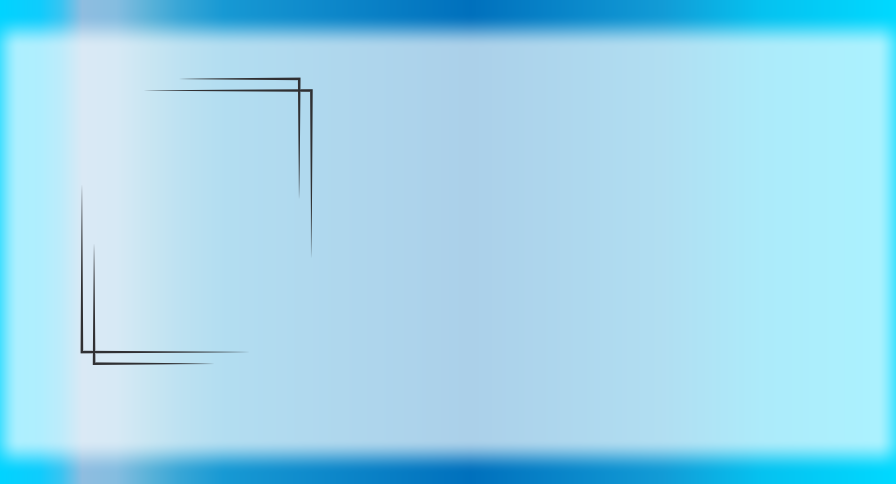
This background is drawn by a Shadertoy shader. Its source:

```glsl
#define VEIL_OPACITY 0.67
#define VEIL_BLUR 0.035
#define VEIL_LOW vec2(0.005, 0.057)
#define VEIL_HIGH vec2(0.005, 0.064)
#define FRAME_CENTRE vec2(0.4063, 0.5428)
#define FRAME_CORNER vec2(0.2119, 0.2942)
#define FRAME_SHIFT vec2(0.0252, -0.0240)
#define ARM_LENGTH 0.248
#define ARM_GROWTH 0.098
#define ARM_HALF_WIDTH 0.0027
#define ARM_TAPER 0.75
#define INK vec3(0.19, 0.19, 0.20)

// Horizontal colour ramp: rgb is the colour, w is its position
const int STOPS = 12;
const vec4 ramp[STOPS] = vec4[](
    vec4(0.00, 0.83, 1.00, 0.000),
    vec4(0.06, 0.80, 0.99, 0.045),
    vec4(0.22, 0.77, 0.95, 0.068),
    vec4(0.56, 0.74, 0.88, 0.092),
    vec4(0.52, 0.74, 0.88, 0.130),
    vec4(0.36, 0.70, 0.85, 0.165),
    vec4(0.22, 0.65, 0.84, 0.200),
    vec4(0.09, 0.60, 0.83, 0.250),
    vec4(0.00, 0.44, 0.74, 0.525),
    vec4(0.07, 0.61, 0.84, 0.740),
    vec4(0.02, 0.76, 0.94, 0.850),
    vec4(0.00, 0.85, 1.00, 1.000));

vec3 rampColour(float x) {
    vec3 colour = ramp[0].rgb;
    for (int i = 1; i < STOPS; i++) {
        float t = clamp((x - ramp[i - 1].w) / (ramp[i].w - ramp[i - 1].w), 0.0, 1.0);
        colour = mix(colour, ramp[i].rgb, t);
    }
    return colour;
}

// Coverage of a line that starts at along = 0 and tapers to a point
float taperedLine(float along, float across, float len, float pixel) {
    float taper = pow(clamp(1.0 - along / len, 0.0, 1.0), ARM_TAPER);
    float halfWidth = ARM_HALF_WIDTH * taper;
    float thinness = min(2.0 * halfWidth / pixel, 1.0);
    float edge = clamp((max(halfWidth, 0.5 * pixel) - abs(across)) / pixel + 0.5, 0.0, 1.0);
    float start = clamp((along + ARM_HALF_WIDTH) / pixel + 0.5, 0.0, 1.0);
    return thinness * edge * start;
}

// Two offset corners, repeated after half a turn about the centre
float cornerFrame(vec2 p, float pixel) {
    float ink = 0.0;
    for (int side = 0; side < 2; side++) {
        vec2 q = (p - FRAME_CENTRE) * (1.0 - 2.0 * float(side));
        for (int i = 0; i < 2; i++) {
            vec2 arm = FRAME_CORNER + FRAME_SHIFT * float(i) - q;
            float len = ARM_LENGTH + ARM_GROWTH * float(i);
            ink = max(ink, taperedLine(arm.x, arm.y, len, pixel));
            ink = max(ink, taperedLine(arm.y, arm.x, len, pixel));
        }
    }
    return ink;
}

void mainImage(out vec4 fragColor, in vec2 fragCoord) {
    vec2 p = fragCoord / iResolution.y;
    vec2 size = iResolution.xy / iResolution.y;
    vec3 colour = rampColour(p.x / size.x);

    // Soft-edged white veil
    vec2 inset = min(p - VEIL_LOW, size - p - VEIL_HIGH);
    vec2 cover = smoothstep(-VEIL_BLUR, VEIL_BLUR, inset);
    colour = mix(colour, vec3(1.0), VEIL_OPACITY * cover.x * cover.y);

    // Fine corner lines
    colour = mix(colour, INK, cornerFrame(p, 1.0 / iResolution.y));
    fragColor = vec4(colour, 1.0);
}
```
